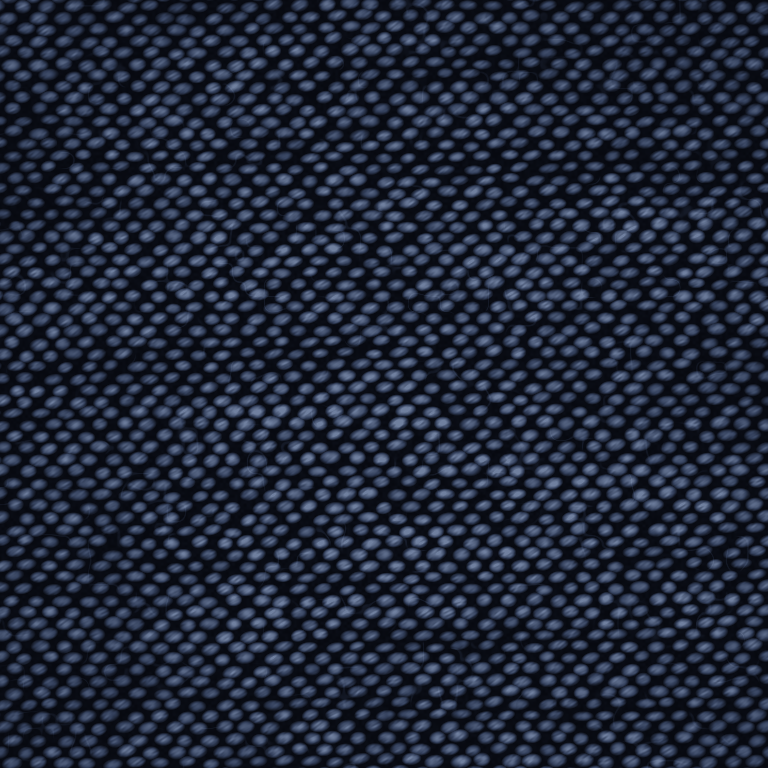
A WebGL 1 fragment shader for this texture:

```glsl
precision highp float;

uniform vec2 u_resolution;

const vec2 REPEATS = vec2(31.0, 66.0);      // nubs across, rows up
const vec2 NUB_HALF = vec2(0.0130, 0.0083); // half size of a nub
const vec2 JITTER = vec2(0.24, 0.30);       // in grid cells
const float WARP = 0.007;                   // bending of the rows
const float TILT = 0.16;                    // lean of each nub
const float TWIST = 0.55;                   // slant of the fibres
const float ROUNDNESS = 1.15;
const float BRIGHTNESS = 0.96;
const float FIBRE_CONTRAST = 0.55;
const float HAIR_STRENGTH = 0.13;
const float VIGNETTE = 0.75;
const vec2 LIGHT_CENTRE = vec2(0.50, 0.43);
const vec3 GAP = vec3(0.025, 0.033, 0.060);
const vec3 YARN = vec3(0.20, 0.25, 0.36);
const vec3 SHEEN = vec3(0.39, 0.45, 0.57);

float hash(vec2 p) {
  return fract(sin(dot(p, vec2(127.1, 311.7))) * 43758.5453);
}

vec2 hash2(vec2 p) {
  return vec2(hash(p), hash(p + 37.3));
}

float noise(vec2 p) {
  vec2 i = floor(p);
  vec2 f = fract(p);
  f = f * f * (3.0 - 2.0 * f);
  return mix(mix(hash(i), hash(i + vec2(1.0, 0.0)), f.x),
             mix(hash(i + vec2(0.0, 1.0)), hash(i + vec2(1.0, 1.0)), f.x), f.y);
}

vec2 rotate(vec2 p, float angle) {
  float c = cos(angle);
  float s = sin(angle);
  return vec2(c * p.x + s * p.y, c * p.y - s * p.x);
}

// Tone of one rounded nub, zero outside it
float nubTone(vec2 offset, vec2 id) {
  vec2 random = hash2(id + 11.0);
  float slub = noise(id * vec2(0.16, 0.8) + 5.0);
  vec2 size = NUB_HALF * vec2(0.86 + 0.28 * random.x, 0.82 + 0.36 * slub);
  vec2 q = rotate(offset, TILT + 0.3 * (random.y - 0.5)) / size;
  float dome = pow(max(1.0 - dot(q, q), 0.0), ROUNDNESS);

  // Twisted fibres, offset differently in each nub
  vec2 along = rotate(offset, TWIST + 0.3 * (random.x - 0.5));
  float fibre = noise(along * vec2(110.0, 390.0) + 50.0 * random);
  float shade = 1.0 + FIBRE_CONTRAST * (fibre - 0.5) + 0.16 * q.y;
  float dye = 0.72 + 0.30 * hash(id + 71.0) + 0.26 * slub;
  return dome * shade * dye;
}

// Staggered rows; the highest nub covers its neighbours
float weave(vec2 p) {
  vec2 grid = p * REPEATS;
  float tone = 0.0;
  for (int j = -1; j <= 1; j++) {
    float row = floor(grid.y) + float(j);
    float stagger = 0.5 * mod(row, 2.0);
    for (int i = -1; i <= 1; i++) {
      vec2 id = vec2(floor(grid.x - stagger) + float(i), row);
      vec2 centre = id + vec2(0.5 + stagger, 0.5) + JITTER * (hash2(id) - 0.5);
      tone = max(tone, nubTone((grid - centre) / REPEATS, id));
    }
  }
  return tone;
}

// Fine stray hairs along broken contours of noise
float hairs(vec2 p) {
  float contour = abs(noise(p * 48.0 + 9.0) - 0.5);
  float patches = smoothstep(0.58, 0.78, noise(p * 33.0 + 80.0));
  return patches * (1.0 - smoothstep(0.01, 0.06, contour));
}

vec3 yarnColour(float tone) {
  vec3 dark = mix(GAP, YARN, clamp(tone * 2.0, 0.0, 1.0));
  return mix(dark, SHEEN, clamp(tone * 2.0 - 1.0, 0.0, 1.25));
}

void main() {
  vec2 uv = gl_FragCoord.xy / u_resolution;
  vec2 bend = vec2(noise(uv * 5.0), noise(uv * 4.0 + 20.0)) - 0.5;
  float tone = weave(uv + WARP * bend);

  // Fuzz in the gaps and loose hairs
  tone += 0.05 * noise(uv * 260.0) + HAIR_STRENGTH * hairs(uv);

  // Uneven dye and falling light
  float cloud = 0.86 + 0.28 * noise(uv * vec2(6.0, 11.0) + 3.0);
  vec2 away = uv - LIGHT_CENTRE;
  float light = 1.0 - VIGNETTE * dot(away, away);
  gl_FragColor = vec4(yarnColour(tone * BRIGHTNESS * cloud * light), 1.0);
}
```
